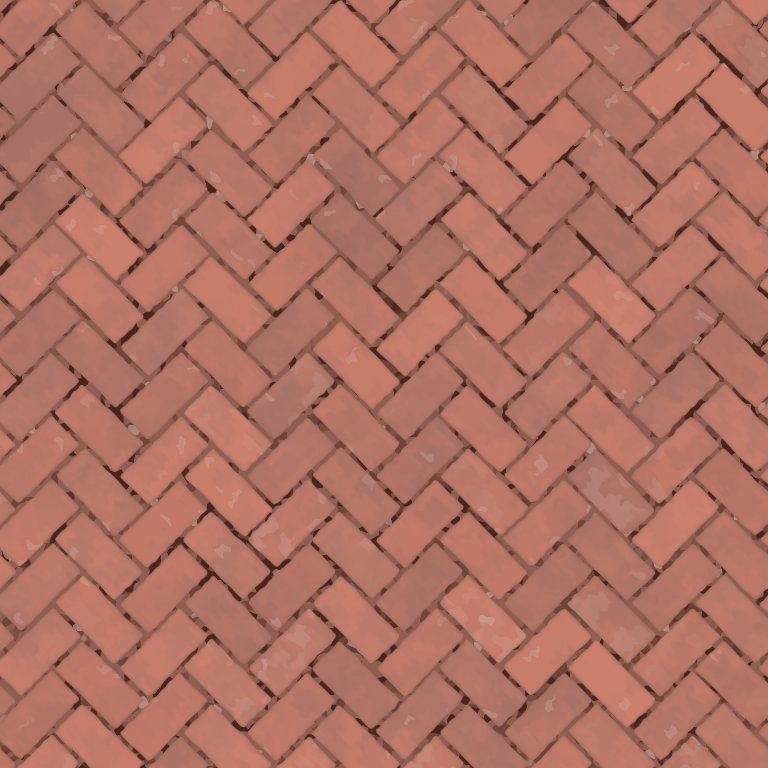
Reproduce this texture procedurally as a WebGL 1 fragment shader.

```glsl
precision highp float;
// Worn red brick paving in a diagonal herringbone of 2:1 bricks.
// Each repeat holds one rising and one falling brick; the nearest box distance
// gives bricks and joints, and soft cellular noise gives mottling and wear.

uniform vec2 u_resolution;

const vec2 REPEATS = vec2(6.0, 12.0);     // repeats across and up
const vec2 CELL = vec2(2.82843, 1.41421); // repeat size in brick widths
const vec2 RISING_CENTRE = vec2(0.28, 0.81);
const vec2 HALF_BRICK = vec2(1.0, 0.5);
const float HALF_JOINT = 0.053;
const float CORNER_RADIUS = 0.06;
const float SHIFT = 0.05;                 // loose laying of the bricks
const float TILT = 0.04;
const float EDGE_WOBBLE = 0.009;

const vec3 BRICK_WARM = vec3(0.775, 0.485, 0.42);
const vec3 BRICK_DULL = vec3(0.645, 0.44, 0.395);
const vec3 BRICK_RIM = vec3(0.60, 0.395, 0.345);
const vec3 JOINT = vec3(0.56, 0.37, 0.315);
const vec3 JOINT_SHADE = vec3(0.44, 0.27, 0.22);
const vec3 JOINT_DEEP = vec3(0.29, 0.145, 0.11);
const vec3 PALE = vec3(0.83, 0.69, 0.65);

vec2 hash2(vec2 p) {
  vec3 q = fract(p.xyx * vec3(0.1031, 0.1030, 0.0973));
  q += dot(q, q.yzx + 33.33);
  return fract((q.xx + q.yz) * q.zy);
}

// Cellular noise: nearly flat patches; a lower sharpness blends them.
float patches(vec2 p, float sharpness) {
  vec2 cell = floor(p);
  float sum = 0.0;
  float total = 0.0;
  for (int y = -1; y <= 1; y++) {
    for (int x = -1; x <= 1; x++) {
      vec2 id = cell + vec2(float(x), float(y));
      float weight = exp(-sharpness * length(id + hash2(id) - p));
      sum += weight * hash2(id + 71.0).x;
      total += weight;
    }
  }
  return sum / total;
}

// Layered sines that roughen straight edges.
vec2 wobble(vec2 p) {
  return sin(p.yx * 9.0 + 2.0 * sin(p * 4.3))
       + 0.7 * sin(p.yx * 21.0 + p * 13.0 + 1.7);
}

float roundedBox(vec2 p, vec2 halfSize) {
  vec2 d = abs(p) - halfSize + CORNER_RADIUS;
  return length(max(d, 0.0)) + min(max(d.x, d.y), 0.0) - CORNER_RADIUS;
}

// Signed distance to the nearest brick, followed by its id.
vec3 nearestBrick(vec2 p) {
  vec3 best = vec3(10.0, 0.0, 0.0);
  for (int k = 0; k < 2; k++) {
    float falling = float(k);
    float side = 1.0 - 2.0 * falling;
    vec2 grid = p / CELL - RISING_CENTRE - 0.5 * falling;
    vec2 base = floor(grid + 0.5);
    for (int j = -1; j <= 1; j++) {
      vec2 cell = base + vec2(0.0, float(j));
      vec2 id = vec2(cell.x * 2.0 + falling, cell.y);
      vec2 r = (grid - cell) * CELL + (hash2(id + 13.0) - 0.5) * SHIFT;
      vec2 q = vec2(r.x + side * r.y, r.y - side * r.x) * 0.70711;
      q += vec2(-q.y, q.x) * (hash2(id + 29.0).x - 0.5) * TILT;
      float d = roundedBox(q, HALF_BRICK - HALF_JOINT);
      if (d < best.x) best = vec3(d, id);
    }
  }
  return best;
}

void main() {
  vec2 p = gl_FragCoord.xy / u_resolution * REPEATS * CELL;
  float aa = 0.75 * REPEATS.y * CELL.y / u_resolution.y;
  vec2 rough = wobble(p);
  vec3 brick = nearestBrick(p + rough * EDGE_WOBBLE);
  float d = brick.x;
  vec2 random = hash2(brick.yz + 5.0);
  float broad = patches(p * 0.38 + 7.0, 6.0);

  // Brick face: its own tone, broad weathering, mottling and fine flecks.
  vec2 stained = p + rough * 0.06 + random * 9.0;
  float mottle = patches(stained * 1.9, 14.0);
  float fleck = patches(stained * 5.0 + 40.0, 16.0);
  float tone = 0.4 + 0.65 * (random.x - 0.5) + 0.55 * (broad - 0.5)
             + 0.45 * (mottle - 0.5) + 0.2 * (fleck - 0.5);
  vec3 face = mix(BRICK_WARM, BRICK_DULL, clamp(tone, 0.0, 1.0));
  face *= 0.97 + 0.06 * random.y;
  face = mix(face, BRICK_RIM, 0.45 * smoothstep(-0.08, 0.0, d));

  // Faint bloom on some bricks, with rare small chips.
  float worn = smoothstep(0.86, 0.97, hash2(brick.yz + 47.0).y);
  float bloom = smoothstep(0.5, 0.85, patches(stained * 2.8 + 17.0, 14.0));
  float chip = smoothstep(0.965, 0.985, patches(stained * 4.2 + 83.0, 20.0));
  face = mix(face, PALE, 0.24 * worn * bloom + 0.3 * chip);

  // Joint: earthy fill with broken dark gaps and rare pale grit.
  float grit = patches(p * 5.5 + rough * 0.12, 22.0);
  float run = patches(p * 0.9 + 23.0, 10.0);
  float depth = 0.65 * grit + 0.35 * run;
  vec3 joint = mix(JOINT, JOINT_SHADE, smoothstep(0.48, 0.62, depth));
  float gap = smoothstep(0.67, 0.76, depth) * smoothstep(-0.01, 0.025, d);
  joint = mix(joint, JOINT_DEEP, gap);
  float pebble = smoothstep(0.96, 0.985, patches(p * 4.3 + 61.0, 22.0));
  joint = mix(joint, PALE, 0.55 * pebble);

  gl_FragColor = vec4(mix(face, joint, smoothstep(-aa, aa, d)), 1.0);
}
```
